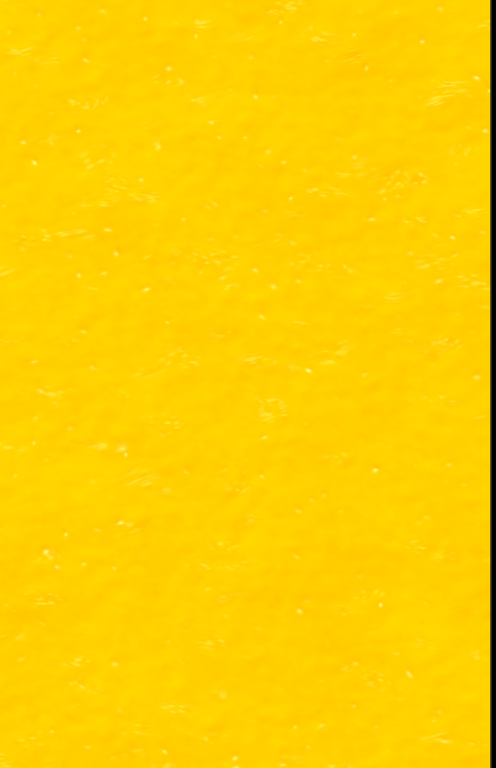
Reproduce this texture procedurally as a Shadertoy shader.

```glsl
// Glossy yellow paint on a slightly lumpy wall, with a dark strip at the right.
// Signed cellular bumps give mottling and relief; elongated soft spots give
// small glints, and stretched bumps gather fine wrinkles into bright patches.

#define BASE_COLOR vec3(1.0, 0.817, 0.0)
#define GLINT_COLOR vec3(1.0, 0.97, 0.50)
#define EDGE_COLOR vec3(0.25, 0.23, 0.12)
#define MOTTLE 0.034
#define GLINT_CELLS 29.0
#define GLINT_SHARE 0.42
#define GLINT_SIZE 0.0031
#define PATCH_GAIN 0.40
#define EDGE_START 0.9885
#define BLACK_START 0.9912

vec3 hash3(vec2 cell) {
    vec3 q = fract(cell.xyx * vec3(0.1031, 0.1030, 0.0973));
    q += dot(q, q.yxz + 33.33);
    return fract((q.xxy + q.yzz) * q.zyx);
}

// Smooth cellular noise: one random signed bump per cell, centred on zero.
float bumps(vec2 p) {
    vec2 cell = floor(p);
    float sum = 0.0;
    for (int j = -1; j <= 1; j++)
    for (int i = -1; i <= 1; i++) {
        vec2 id = cell + vec2(i, j);
        vec3 rnd = hash3(id + 71.0);
        vec2 d = p - id - rnd.xy;
        sum += (2.0 * rnd.z - 1.0) * exp(-4.0 * dot(d, d));
    }
    return sum;
}

// Scattered flecks: x is the highlight, y the shaded dent just above it.
vec2 glints(vec2 p) {
    vec2 cell = floor(p * GLINT_CELLS);
    vec2 sum = vec2(0.0);
    for (int j = -1; j <= 1; j++)
    for (int i = -1; i <= 1; i++) {
        vec2 id = cell + vec2(i, j);
        vec3 place = hash3(id + 13.0);
        vec3 look = hash3(id + 157.0);
        float present = step(place.z, GLINT_SHARE);
        vec2 d = p - (id + place.xy) / GLINT_CELLS;
        float angle = 1.2 * (look.x - 0.6);
        d = mat2(cos(angle), -sin(angle), sin(angle), cos(angle)) * d;
        vec2 radius = GLINT_SIZE * vec2(0.7 + 0.8 * look.y, 0.5 + 0.4 * look.z);
        vec2 light = d / radius;
        vec2 shade = (d - vec2(-0.3, 1.5) * GLINT_SIZE) / (1.7 * radius);
        float strength = present * (0.15 + 0.85 * look.z * look.z);
        sum += strength * vec2(exp(-dot(light, light)), exp(-dot(shade, shade)));
    }
    return sum;
}

void mainImage(out vec4 fragColor, in vec2 fragCoord) {
    vec2 p = fragCoord / iResolution.y;
    float x = fragCoord.x / iResolution.x;
    float pixel = 1.0 / iResolution.x;

    // Bend the plane a little so that no feature is perfectly round.
    vec2 q = p + 0.003 * sin(p.yx * vec2(61.0, 47.0) + 2.0 * sin(p * 23.0));

    // Broad tone, middle lumps lit from one side, and fine skin.
    float broad = bumps(q * vec2(11.0, 17.0));
    vec2 lump = q * vec2(44.0, 62.0);
    float relief = bumps(lump) - bumps(lump + vec2(-0.25, 0.45));
    float skin = bumps(q * vec2(115.0, 160.0) + 9.0);
    float tone = 0.45 * broad + 0.65 * relief + 0.35 * skin;

    // Horizontal patches where narrow wrinkles catch the light.
    float patchMask = smoothstep(0.28, 0.85, bumps(q * vec2(17.0, 42.0) + 31.0));
    float wrinkle = bumps(q * vec2(120.0, 270.0) + 5.0 * broad);
    float wrinkled = patchMask * smoothstep(-0.1, 0.7, wrinkle);

    // Paint colour with glints and their orange dents.
    vec2 fleck = glints(q);
    float rough = 0.8 + 0.7 * wrinkle;
    float shine = clamp(fleck.x * rough + PATCH_GAIN * wrinkled, 0.0, 1.0);
    vec3 color = BASE_COLOR;
    color.g += MOTTLE * tone - 0.035 * fleck.y - 0.02 * patchMask * max(-wrinkle, 0.0);
    color = mix(color, GLINT_COLOR, shine);

    // Dark strip: a thin olive rim, then black.
    color = mix(color, EDGE_COLOR, smoothstep(-0.5, 0.5, (x - EDGE_START) / pixel));
    color *= 1.0 - smoothstep(-0.5, 0.5, (x - BLACK_START) / pixel);
    fragColor = vec4(clamp(color, 0.0, 1.0), 1.0);
}
```
